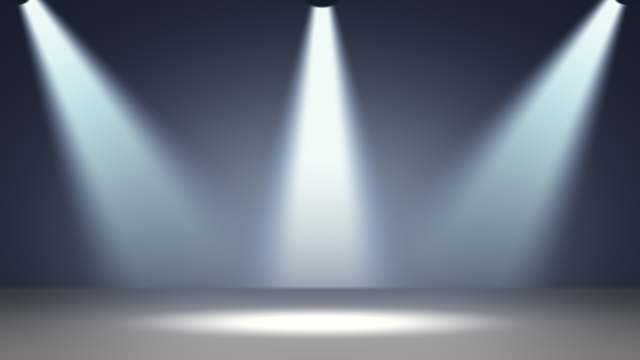
Write a Shadertoy shader that draws this background.

```glsl
// An empty stage lit by three spotlights, with a bright oval pool on the floor.
// Wall and floor are soft gradients; each beam is a widening cone in its own
// axis space, fading with distance and shifting from white to blue at its rim.

#define HORIZON 0.2        // height of the floor's back edge
#define LAMP_SPREAD 0.815  // distance of the side lamps from the centre
#define SIDE_TILT 0.505    // inward tilt of the side beams, radians
#define LAMP_RADIUS 0.034  // beam half width at the lamp
#define BEAM_SLOPE 0.25    // growth of the half width along the beam
#define POOL_CENTER vec2(0.0, 0.104)
#define POOL_RADII vec2(0.56, 0.046)

const vec3 NIGHT      = vec3(0.085, 0.105, 0.16);
const vec3 WALL_GLOW  = vec3(0.51, 0.56, 0.64);
const vec3 FLOOR_FAR  = vec3(0.39, 0.42, 0.48);
const vec3 FLOOR_NEAR = vec3(0.61, 0.60, 0.60);
const vec3 BEAM_CORE  = vec3(0.94, 0.98, 0.97);
const vec3 BEAM_TEAL  = vec3(0.77, 0.90, 0.92);
const vec3 BEAM_RIM   = vec3(0.60, 0.70, 0.86);
const vec3 POOL_LIGHT = vec3(1.0, 1.0, 0.98);

vec3 wallColor(vec2 p) {
    vec2 d = (p - vec2(0.0, 0.37)) / vec2(0.64, 0.43);
    return mix(NIGHT, WALL_GLOW, exp(-dot(d, d)));
}

vec3 floorColor(vec2 p) {
    float nearness = 1.0 - smoothstep(0.0, HORIZON, p.y);
    float sideShade = smoothstep(0.25, 0.95, abs(p.x));
    vec3 col = mix(FLOOR_FAR, FLOOR_NEAR, nearness);
    col *= 1.0 - sideShade * mix(0.5, 0.25, nearness);

    // Broad halo below a smaller, nearly white core
    vec2 d = (p - POOL_CENTER) / POOL_RADII;
    float r = length(d);
    float pool = 0.30 * exp(-0.6 * r * r) + 0.85 * (1.0 - smoothstep(0.15, 1.1, r));
    return mix(col, POOL_LIGHT, min(pool, 1.0));
}

// Blends one cone of light over the wall; side is 0 for the centre beam.
vec3 addBeam(vec3 col, vec2 p, vec2 lamp, float tilt, float side) {
    vec2 axis = vec2(sin(tilt), -cos(tilt));
    vec2 q = p - lamp;
    float along = dot(q, axis);
    float across = abs(q.x * axis.y - q.y * axis.x);
    float edge = across / (LAMP_RADIUS + BEAM_SLOPE * max(along, 0.0));

    float profile = 1.0 - smoothstep(0.35, 1.2, edge);
    float reach = 1.0 - smoothstep(mix(0.40, 0.22, side), mix(1.0, 1.08, side), along);
    float start = smoothstep(-0.03, 0.0, along);

    // Side beams turn teal sooner than the centre one
    vec3 core = mix(BEAM_CORE, BEAM_TEAL, side * smoothstep(0.0, 0.38, along));
    vec3 light = mix(core, BEAM_RIM, smoothstep(0.3, 1.05, edge));
    return mix(col, light, profile * reach * start);
}

float ellipseMask(vec2 p, vec2 center, vec2 radii) {
    return 1.0 - smoothstep(0.8, 1.15, length((p - center) / radii));
}

void mainImage(out vec4 fragColor, in vec2 fragCoord) {
    // x is centred, y runs from 0 to 1
    vec2 p = (fragCoord - vec2(0.5 * iResolution.x, 0.0)) / iResolution.y;
    vec3 wall = wallColor(p);

    // Beams and the dark rims of their lamps
    for (int i = -1; i <= 1; i++) {
        float s = float(i);
        float side = abs(s);
        vec2 lamp = vec2(s * LAMP_SPREAD + 0.006, mix(0.985, 1.0, side));
        wall = addBeam(wall, p, lamp, -s * SIDE_TILT, side);
        vec2 rim = vec2(lamp.x + 0.035 * s, 1.003);
        wall = mix(wall, NIGHT, ellipseMask(p, rim, mix(vec2(0.05, 0.024), vec2(0.036, 0.017), side)));
    }

    // Soft seam where the wall meets the floor
    float wallMask = smoothstep(HORIZON - 0.008, HORIZON + 0.008, p.y);
    fragColor = vec4(mix(floorColor(p), wall, wallMask), 1.0);
}
```
